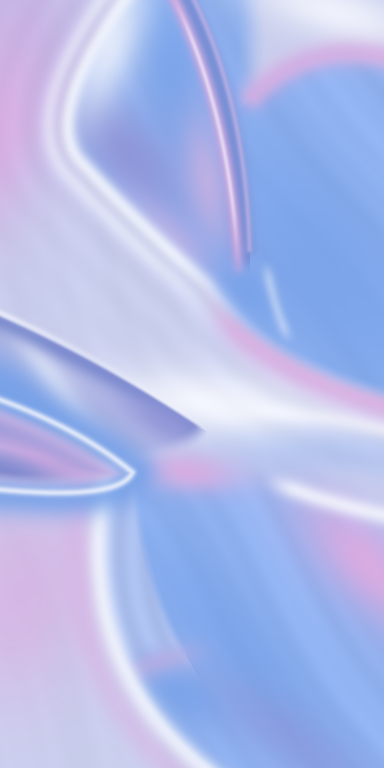
Write a Shadertoy shader that draws this background.

```glsl
const vec3 AZURE = vec3(.57, .7, .94), SKY = vec3(.46, .63, .91),
  DEEP = vec3(.42, .49, .78), PERIWINKLE = vec3(.56, .58, .84),
  LILAC = vec3(.76, .69, .89), PINK = vec3(.86, .67, .88),
  MIST = vec3(.79, .81, .93), PEARL = vec3(.95, .96, .99);

vec2 p; // current point, canvas width = 1

// Quadratic curve: x = signed distance (positive on the left), y = position along it
vec2 curve(float ax, float ay, float bx, float by, float cx, float cy) {
  vec2 a = vec2(ax, ay), b = vec2(bx, by), c = vec2(cx, cy);
  vec2 best = vec2(9, 0), from = a;
  for (int i = 1; i <= 18; i++) {
    float t = float(i) / 18.;
    vec2 to = mix(mix(a, b, t), mix(b, c, t), t);
    vec2 dir = to - from, v = p - from;
    float h = clamp(dot(v, dir) / dot(dir, dir), 0., 1.);
    float d = length(v - dir * h);
    if (d < abs(best.x))
      best = vec2(dir.x * v.y < dir.y * v.x ? -d : d, t + (h - 1.) / 18.);
    from = to;
  }
  return best;
}

vec2 nearer(vec2 a, vec2 b) { return abs(a.x) < abs(b.x) ? a : b; }

float side(float d, float soft) { return smoothstep(-soft, soft, d); }

float strand(float d, float width) { return exp(-d * d / (width * width)); }

// Strand that fades at both ends
float wisp(vec2 c, float width) {
  return strand(c.x, width) * smoothstep(0., .25, c.y) * smoothstep(0., .25, 1. - c.y);
}

void tint(inout vec3 col, vec3 hue, float amount) { col = mix(col, hue, amount); }

// Soft tinted ellipse: centre, radii, angle of the first radius
void blob(inout vec3 col, vec3 hue, float amount, float x, float y, float rx, float ry, float angle) {
  float c = cos(angle), s = sin(angle);
  vec2 d = mat2(c, -s, s, c) * (p - vec2(x, y)) / vec2(rx, ry);
  tint(col, hue, amount * exp(-dot(d, d)));
}

// Layered sines along a slanted direction
float silk(float angle) {
  float along = dot(p, vec2(cos(angle), sin(angle)));
  float across = dot(p, vec2(-sin(angle), cos(angle))) + .03 * sin(along * 5.);
  return sin(across * 23. + along) * .5 + sin(across * 51. + 2. * along) * .3 + sin(across * 97.) * .2;
}

// Upper drape with pale ridge, pink brim and pleats
void upperDrape(inout vec3 col) {
  vec2 rim = nearer(curve(.36, 2.05, .09, 1.69, .22, 1.57), curve(.22, 1.57, .36, 1.42, .54, 1.26));
  rim = nearer(rim, curve(.54, 1.26, .7, 1.05, 1.05, .96));
  float high = smoothstep(1.12, 1.35, p.y);
  col += .025 * sin(rim.x * 75.) * exp(-7. * abs(rim.x));
  tint(col, PINK, .75 * strand(rim.x + .03, .04) * (1. - high) * smoothstep(.5, .62, p.x));

  vec3 cloth = AZURE + .025 * silk(-.95);
  blob(cloth, SKY, .8, .85, 1.3, .5, .2, -.9);
  blob(cloth, PERIWINKLE, .9, .33, 1.6, .24, .1, -.8);
  blob(cloth, SKY, .8, .46, 1.8, .25, .07, -1.3);
  blob(cloth, LILAC, .9, .54, 1.53, .18, .06, -1.4);
  blob(cloth, LILAC, .7, .46, 1.38, .15, .04, -.8);
  blob(cloth, PEARL, .8, .29, 1.88, .2, .07, 1.2);

  vec2 brim = curve(.66, 1.75, .82, 1.91, 1.05, 1.84);
  tint(cloth, MIST, side(brim.x, .04) * smoothstep(.61, .7, p.x));
  blob(cloth, PEARL, .9, .87, 1.97, .22, .07, -.3);
  tint(cloth, PINK, .75 * strand(brim.x, .035));

  vec2 pleat = curve(.44, 2.03, .6, 1.72, .62, 1.3);
  vec2 fold = curve(.49, 2.03, .64, 1.75, .65, 1.35);
  tint(cloth, DEEP, .65 * strand(fold.x + .02, .028));
  tint(cloth, PINK, .8 * strand(pleat.x, .016));
  tint(cloth, PEARL, .6 * wisp(pleat, .006));
  tint(cloth, LILAC, .7 * strand(fold.x, .007));
  blob(cloth, SKY, .8, .64, 1.24, .12, .06, -.7);
  tint(cloth, PEARL, .4 * wisp(curve(.69, 1.33, .71, 1.2, .76, 1.1), .015));

  tint(col, cloth, side(rim.x, mix(.025, .012, high)));
  tint(col, PEARL, .85 * strand(rim.x, .022) * high);
  tint(col, PEARL, .5 * strand(rim.x + .05, .02) * high);
}

// Lower drape with a grey-blue panel beside its ridge
void lowerDrape(inout vec3 col) {
  float ridge = curve(.28, .78, .17, .25, .6, -.05).x;
  float crease = curve(.35, .77, .36, .5, .48, .3).x;
  vec3 cloth = AZURE + .03 * silk(-.95);
  blob(cloth, SKY, .7, .62, .3, .5, .13, -.9);
  blob(cloth, PERIWINKLE, .5, .75, .08, .3, .08, -.6);
  blob(cloth, MIST, .9, 1., .72, .32, .1, -.4);
  blob(cloth, PINK, .95, .96, .53, .24, .1, -.8);
  vec3 panel = mix(AZURE, MIST, .45) + .02 * sin(ridge * 90.);
  tint(cloth, panel, side(-crease, .015) * smoothstep(.2, .34, p.y));
  blob(cloth, LILAC, .9, .41, .27, .09, .035, .3);
  blob(cloth, SKY, .7, .48, .19, .11, .06, -.6);
  float top = 1. - smoothstep(.7, .84, p.y);
  tint(col, cloth, side(ridge, .02) * top);
  tint(col, PINK, .4 * strand(ridge + .06, .04) * top);
  tint(col, PEARL, .85 * strand(ridge, .026) * top);
  tint(col, PEARL, .85 * wisp(curve(.68, .76, .85, .68, 1.15, .63), .025));
}

// Pointed cone and the pink pocket under it
void leftFolds(inout vec3 col) {
  vec2 top = curve(-.03, 1.19, .25, 1.07, .525, .885);
  float base = curve(.525, .885, .48, .79, -.1, .78).x;
  vec3 cone = mix(MIST, PERIWINKLE, .4) + .025 * silk(-.75);
  blob(cone, PEARL, .7, .13, 1.02, .17, .04, -.95);
  tint(cone, DEEP, .75 * strand(top.x + .01, .03));
  blob(cone, PERIWINKLE, .85, .43, .9, .13, .05, -.5);
  blob(cone, SKY, .8, .02, 1., .16, .07, -.6);
  tint(col, cone, side(-top.x, .006) * side(-base, .025));
  tint(col, PEARL, .7 * strand(top.x - .008, .008) * (1. - top.y));

  float d = max(curve(-.03, .97, .2, .89, .345, .77).x, curve(.345, .77, .31, .69, -.05, .73).x);
  vec3 pocket = mix(LILAC, PERIWINKLE, .35 + .35 * sin(d * 60.));
  blob(pocket, PINK, .6, .12, .8, .15, .03, -.4);
  blob(pocket, DEEP, .7, .02, .77, .14, .03, -.2);
  tint(col, SKY, .85 * strand(d - .015, .05));
  tint(col, pocket, side(-d - .03, .02));
  tint(col, PEARL, .8 * strand(d, .009));
}

void mainImage(out vec4 fragColor, in vec2 fragCoord) {
  p = fragCoord / iResolution.xy * vec2(1, 2);
  vec3 col = MIST + .012 * silk(-1.2);
  blob(col, LILAC, .85, .06, 1.9, .4, .2, 1.57);
  blob(col, PINK, .8, 0., 1.66, .25, .1, 1.4);
  blob(col, PINK, .65, .05, .45, .28, .2, 1.3);

  // Bright centre and bands
  blob(col, AZURE, .45, .8, .83, .35, .07, -.1);
  blob(col, PEARL, 1., .54, .95, .28, .085, -.1);
  tint(col, PEARL, .8 * wisp(curve(.5, .93, .85, .95, 1.2, .82), .025));

  upperDrape(col);
  lowerDrape(col);
  blob(col, PINK, .85, .49, .77, .13, .05, -.1);
  leftFolds(col);
  fragColor = vec4(col, 1);
}
```
